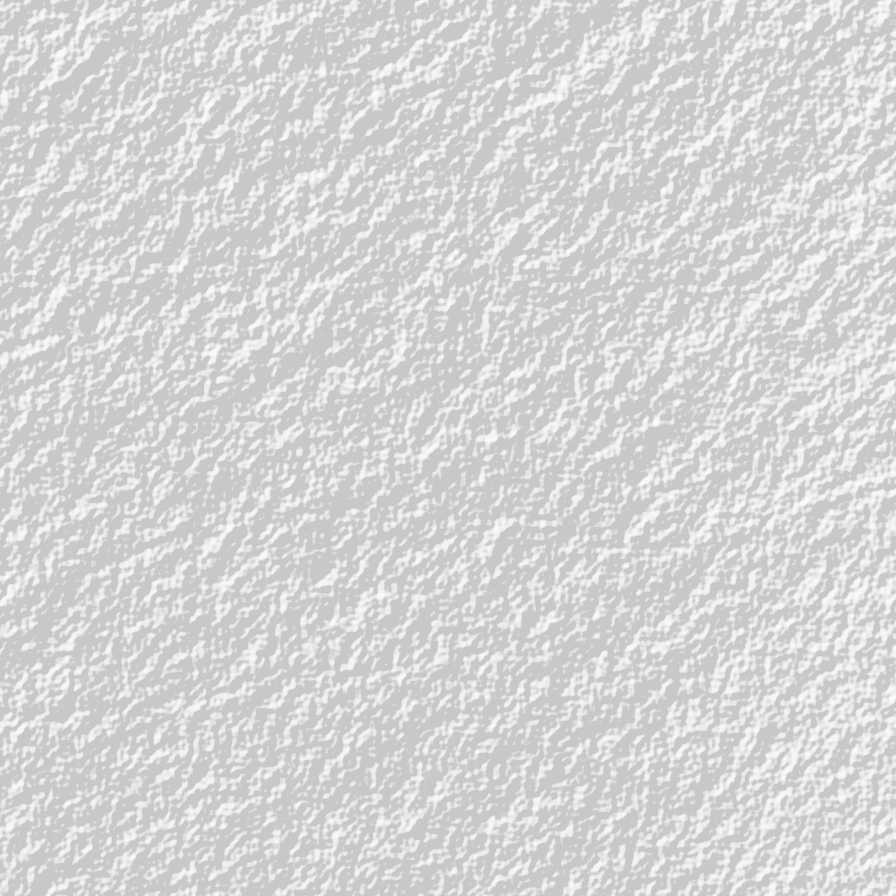
A Shadertoy shader for this texture:

```glsl
// Rough plaster lit from one side: pale flecks on flat grey, leaning up to the right.
// Several octaves of gradient noise form a height field; its slope across the
// streaks is cut off at the grey floor and eased softly towards white.

const vec3  FLOOR_GREY   = vec3(0.785);
const vec3  FLECK_WHITE  = vec3(0.99);
const int   OCTAVES      = 4;
const float COARSE_FREQ  = 13.0;   // cells per canvas in the first octave
const float FREQ_STEP    = 2.18;   // frequency ratio between octaves
const float COARSE_ANGLE = 0.66;   // streak direction of the first octave, radians
const float FINE_ANGLE   = 0.86;   // streak direction of the last octave
const float COARSE_LONG  = 1.7;    // stretch along the streaks, first octave
const float FINE_LONG    = 0.95;   // stretch along the streaks, last octave
const vec4  WEIGHTS      = vec4(0.17, 0.25, 0.65, 0.69);
const float SLOPE_SPREAD = 0.63;   // standard deviation of the noise slope
const float SLOPE_STEP   = 0.10;   // half step of the slope, in cells
const float CUTOFF       = -0.10;  // slope at which the flecks begin
const float GAIN         = 0.92;   // how fast they whiten
const float RIGHT_BIAS   = 0.60;   // extra light towards the right side

float hash(vec2 p) {
    vec3 q = fract(p.xyx * vec3(0.1031, 0.1030, 0.0973));
    q += dot(q, q.yzx + 33.33);
    return fract((q.x + q.y) * q.z);
}

mat2 rotation(float angle) {
    float c = cos(angle), s = sin(angle);
    return mat2(c, s, -s, c);
}

// Dot product of a random unit gradient with the offset from its lattice point
float corner(vec2 cell, vec2 offset) {
    float angle = 6.28318 * hash(cell);
    return dot(vec2(cos(angle), sin(angle)), offset);
}

float gradientNoise(vec2 p) {
    vec2 i = floor(p), f = p - i;
    vec2 w = f * f * f * (f * (f * 6.0 - 15.0) + 10.0);
    vec2 e = vec2(1.0, 0.0);
    float low  = mix(corner(i, f), corner(i + e.xy, f - e.xy), w.x);
    float high = mix(corner(i + e.yx, f - e.yx), corner(i + e.xx, f - e.xx), w.x);
    return mix(low, high, w.y);
}

// Slope of the height field across the streaks, with a spread of about one
float reliefSlope(vec2 p) {
    float total = 0.0, freq = COARSE_FREQ;
    for (int i = 0; i < OCTAVES; i++) {
        float t = float(i) / float(OCTAVES - 1);
        float angle = mix(COARSE_ANGLE, FINE_ANGLE, t);
        // x runs along the streak, y across it
        vec2 q = rotation(-angle) * p * freq;
        q.x /= mix(COARSE_LONG, FINE_LONG, t);
        // Lattices turn apart; the finest is upright and gives blocky flecks
        mat2 turn = rotation(angle + 1.5 * (1.0 - t));
        q = turn * q + 57.3 * float(i + 1);
        vec2 d = turn * vec2(0.0, SLOPE_STEP);
        float slope = (gradientNoise(q - d) - gradientNoise(q + d)) / (2.0 * SLOPE_STEP);
        // Long streaks are stronger towards the top
        float strength = mix(mix(0.7, 1.4, p.y), 1.0, t);
        total += WEIGHTS[i] * strength * slope / SLOPE_SPREAD;
        freq *= FREQ_STEP;
    }
    return total;
}

void mainImage(out vec4 fragColor, in vec2 fragCoord) {
    vec2 p = fragCoord / iResolution.y;
    vec2 uv = fragCoord / iResolution.xy;

    // Uneven light: brightest in the lower right
    float light = RIGHT_BIAS * smoothstep(0.65, 1.0, uv.x) * mix(1.0, 0.5, uv.y) - 0.08;

    float lit = max(reliefSlope(p) + light - CUTOFF, 0.0);
    float whiteness = 1.0 - exp(-GAIN * lit);
    fragColor = vec4(mix(FLOOR_GREY, FLECK_WHITE, whiteness), 1.0);
}
```
